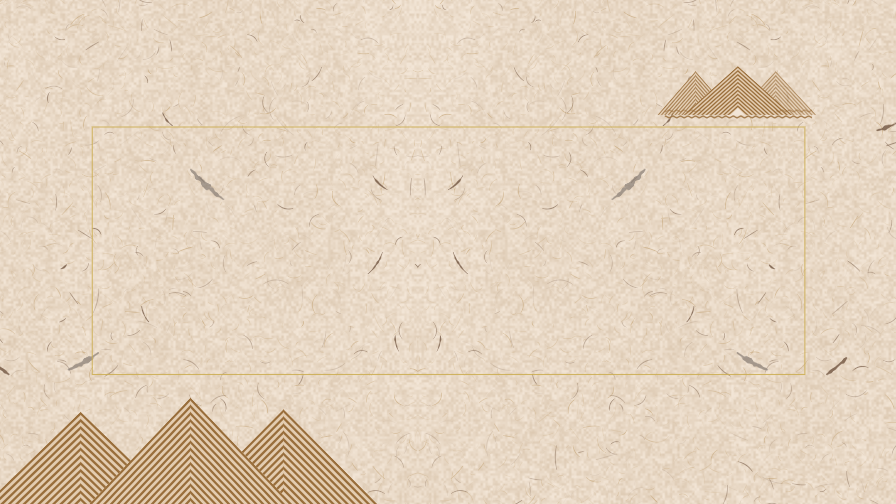
This background is drawn by a Shadertoy shader. Its source:

```glsl
// Mirrored fibre paper with a thin gold frame and striped chevron mountains.

// Lengths are fractions of the canvas height.
const float FOLD_X = 0.829;                         // mirror axis of the paper
const vec2 FRAME_MIN = vec2(0.183, 0.257);
const vec2 FRAME_MAX = vec2(1.597, 0.748);
const float FRAME_HALF_WIDTH = 0.0009;
const float BIG_PERIOD = 0.0142;                    // vertical stripe spacing
const float SMALL_PERIOD = 0.0078;
const float STRIPE_DUTY = 0.45;
const float SMALL_BASE = 0.772;

const vec3 PAPER_LIGHT = vec3(0.950, 0.898, 0.838);
const vec3 PAPER_DARK = vec3(0.855, 0.776, 0.682);
const vec3 STRAW = vec3(0.76, 0.63, 0.44);
const vec3 BARK = vec3(0.44, 0.33, 0.25);
const vec3 SLATE = vec3(0.50, 0.46, 0.43);
const vec3 GOLD = vec3(0.80, 0.68, 0.32);
const vec3 RIDGE_LINE = vec3(0.60, 0.43, 0.23);
const vec3 RIDGE_FILL = vec3(0.89, 0.80, 0.69);

// Bold fibres, from xy to zw, with x measured from the fold.
const int BOLD_COUNT = 10;
const vec4 BOLD[BOLD_COUNT] = vec4[](
    vec4(0.634, 0.299, 0.692, 0.266), vec4(0.387, 0.604, 0.451, 0.662),
    vec4(0.812, 0.257, 0.850, 0.289), vec4(0.912, 0.741, 0.950, 0.755),
    vec4(0.069, 0.498, 0.097, 0.456), vec4(0.039, 0.303, 0.046, 0.333),
    vec4(0.535, 0.361, 0.549, 0.391), vec4(0.488, 0.750, 0.507, 0.775),
    vec4(0.697, 0.474, 0.708, 0.466), vec4(0.062, 0.623, 0.090, 0.650));

float pixel;

vec3 hash3(vec2 p) {
    vec3 q = fract(p.xyx * vec3(0.1031, 0.1030, 0.0973));
    q += dot(q, q.yxz + 33.33);
    return fract((q.xxy + q.yzz) * q.zyx);
}

float noise(vec2 p) {
    vec2 i = floor(p), f = fract(p);
    f = f * f * (3.0 - 2.0 * f);
    return mix(mix(hash3(i).x, hash3(i + vec2(1, 0)).x, f.x),
               mix(hash3(i + vec2(0, 1)).x, hash3(i + vec2(1, 1)).x, f.x), f.y);
}

float cover(float dist) {
    return 1.0 - smoothstep(-0.75 * pixel, 0.75 * pixel, dist);
}

// Bent hair centred on the origin, tapering to both ends.
float hair(vec2 q, vec2 dir, float reach, float bend, float width) {
    q = vec2(dot(q, dir), dot(q, vec2(-dir.y, dir.x)));
    float t = q.x / reach;
    q.y -= bend * reach * (t * t - 0.5);
    float dist = length(vec2(max(abs(q.x) - reach, 0.0), q.y));
    return cover(dist - width * (1.0 - 0.6 * min(t * t, 1.0)));
}

// One hair per cell; rarity thins out the strong ones.
float fibres(vec2 p, float cells, float seed, float width, float rarity) {
    vec2 home = floor(p * cells);
    float ink = 0.0;
    for (int y = -1; y <= 1; y++)
    for (int x = -1; x <= 1; x++) {
        vec2 cell = home + vec2(x, y);
        vec3 place = hash3(cell + seed), form = hash3(cell + seed + 71.0);
        float turn = 6.2832 * place.z, reach = mix(0.12, 0.45, form.x) / cells;
        float stroke = hair(p - (cell + place.xy) / cells, vec2(cos(turn), sin(turn)),
                            reach, 0.8 * (form.y - 0.5), width);
        ink = max(ink, stroke * pow(form.z, rarity));
    }
    return ink;
}

vec3 paper(vec2 p) {
    vec2 m = vec2(abs(p.x - FOLD_X), p.y);
    float mottle = 0.09 * noise(m * 9.0) + 0.24 * noise(m * 70.0) + 0.74 * noise(m * 205.0);
    float glow = 0.14 * exp(-m.x * m.x * 90.0) * smoothstep(0.1, 0.7, p.y);
    vec3 color = mix(PAPER_DARK, PAPER_LIGHT, clamp(mottle + 0.06 + glow, 0.0, 1.0));
    color = mix(color, PAPER_LIGHT, 0.50 * fibres(m, 36.0, 7.0, 0.0008, 1.0));
    color = mix(color, STRAW, 0.42 * fibres(m, 40.0, 3.0, 0.0007, 1.6));
    color = mix(color, STRAW, 0.70 * fibres(m, 25.0, 19.0, 0.0007, 2.0));
    color = mix(color, BARK, 0.65 * fibres(m, 26.0, 43.0, 0.0007, 5.5));
    color = mix(color, BARK, 0.75 * fibres(m, 17.0, 57.0, 0.0009, 8.0));
    for (int i = 0; i < BOLD_COUNT; i++) {
        vec2 a = BOLD[i].xy, b = BOLD[i].zw;
        float width = i < 2 ? 0.0055 : i < 4 ? 0.0042 : 0.0016;
        width *= 0.3 + 1.2 * noise(m * 150.0);
        float bend = i < 4 ? 0.05 : 0.14;
        float ink = hair(m - 0.5 * (a + b), normalize(b - a), 0.5 * length(b - a), bend, width);
        color = mix(color, i < 2 ? SLATE : BARK, ink * (i < 2 ? 0.65 : 0.80));
    }
    return color;
}

// Running area of a stripe pattern, used to filter it over a pixel.
float stripeArea(float x) {
    return floor(x) * STRIPE_DUTY + min(fract(x), STRIPE_DUTY);
}

void mountain(inout vec3 color, vec2 p, vec2 apex, float slope, float period, float alpha) {
    float depth = apex.y - p.y - slope * abs(p.x - apex.x);
    float x = depth / period, w = 1.4 * pixel / period;
    float line = (stripeArea(x + 0.5 * w) - stripeArea(x - 0.5 * w)) / w;
    color = mix(color, mix(RIDGE_FILL, RIDGE_LINE, line), alpha * cover(-depth));
}

void mainImage(out vec4 fragColor, in vec2 fragCoord) {
    pixel = 1.0 / iResolution.y;
    vec2 p = fragCoord * pixel;
    vec3 color = paper(p);

    // Frame
    vec2 edge = abs(p - 0.5 * (FRAME_MIN + FRAME_MAX)) - 0.5 * (FRAME_MAX - FRAME_MIN);
    color = mix(color, GOLD, cover(abs(max(edge.x, edge.y)) - FRAME_HALF_WIDTH));

    // Large range, front peak last
    mountain(color, p, vec2(0.160, 0.183), 0.97, BIG_PERIOD, 1.0);
    mountain(color, p, vec2(0.5625, 0.188), 1.01, BIG_PERIOD, 1.0);
    mountain(color, p, vec2(0.378, 0.211), 1.05, BIG_PERIOD, 1.0);

    // Small range, cut at its base with a pale notch
    vec3 range = color;
    mountain(range, p, vec2(1.380, 0.859), 1.15, SMALL_PERIOD, 0.80);
    mountain(range, p, vec2(1.539, 0.859), 1.08, SMALL_PERIOD, 0.65);
    mountain(range, p, vec2(1.464, 0.869), 0.90, SMALL_PERIOD, 1.0);
    float notch = cover(abs(p.x - 1.464) + p.y - SMALL_BASE - 0.014);
    range = mix(range, PAPER_LIGHT, notch);
    color = mix(color, range, cover(SMALL_BASE - p.y));

    // Rippled water under the small range
    float ripple = 0.0015 * sin(p.x * 420.0);
    float shore = cover(abs(p.x - 1.465) - 0.146);
    color = mix(color, RIDGE_LINE, 0.85 * shore * cover(abs(p.y - 0.768 - ripple) - 0.0016));
    float banks = shore * cover(0.075 - abs(p.x - 1.465));
    color = mix(color, RIDGE_LINE, 0.55 * banks * cover(abs(p.y - 0.780 + ripple) - 0.0014));

    fragColor = vec4(color, 1.0);
}
```
